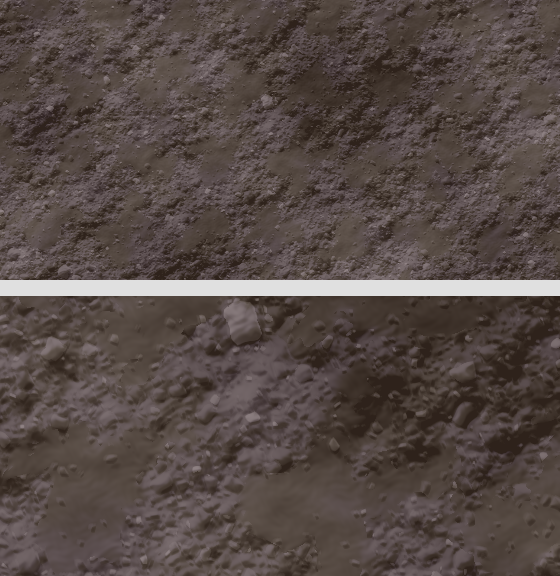
Top, the full canvas; bottom, a detail of the centre.
Write a WebGL 2 fragment shader that draws this texture.

```glsl
#version 300 es
precision highp float;

uniform vec2 u_resolution;
out vec4 fragColor;

// Relief
const float SOIL_FREQ = 12.0;
const float SOIL_HEIGHT = 0.046;
const float GRIT_FREQ = 58.0;
const float GRIT_HEIGHT = 0.014;
const float WAVE_GAIN = 0.54;
const float WAVE_BEND = 0.25;
const mat2 WAVE_TURN = mat2(0.8, 0.6, -0.6, 0.8);

// Stones
const int STONE_LAYERS = 5;
const float STONE_FREQ = 15.0;
const float STONE_STEP = 1.55;
const float STONE_DOME = 0.8;

// Light
const vec2 LIGHT_DIR = vec2(-0.45, 0.89);
const float SLOPE_STEP = 0.0036;
const float SHADOW_REACH = 0.011;

// Tone and colour
const float BASE_TONE = 0.333;
const float LIGHT_CONTRAST = 0.105;
const float BROAD_CONTRAST = 0.075;
const float CLOD_CONTRAST = 0.05;
const float SHADOW_DEPTH = 0.07;
const float STONE_VARIATION = 0.04;
const float PALE_STONES = 0.10;
const vec3 WARM_SHIFT = vec3(0.0, -0.046, -0.076);
const vec3 COOL_SHIFT = vec3(0.0, -0.050, -0.044);
const vec2 HOLLOW_CENTRE = vec2(1.25, 0.7);
const float HOLLOW_DEPTH = 0.045;

vec2 hash2(vec2 c) {
    vec3 q = fract(c.xyx * vec3(0.1031, 0.1030, 0.0973));
    q += dot(q, q.yzx + 33.33);
    return fract((q.xx + q.yz) * q.zy);
}

// Layered sines, each octave turned and bent by the ones before it
float waves(vec2 q, int octaves) {
    float sum = 0.0, amp = 0.5;
    for (int i = 0; i < octaves; i++) {
        q += WAVE_BEND * sin(q.yx * 1.3 + float(i) * 1.7 + 0.6);
        sum += amp * sin(q.x) * sin(q.y);
        amp *= WAVE_GAIN;
        q = WAVE_TURN * q * 1.9 + 2.3;
    }
    return sum;
}

// Cellular stones of falling size: x = height, y = random paleness
vec2 stones(vec2 p, float cluster) {
    vec2 best = vec2(0.0);
    p += 0.0015 * sin(p.yx * 190.0 + 3.0 * sin(p * 71.0));
    float freq = STONE_FREQ;
    for (int layer = 0; layer < STONE_LAYERS; layer++) {
        float density = (0.05 + 0.17 * float(layer)) * cluster;
        vec2 q = p * freq + 17.3 * float(layer);
        vec2 cell = floor(q);
        for (int k = 0; k < 9; k++) {
            vec2 id = cell + vec2(k % 3 - 1, k / 3 - 1);
            vec2 place = hash2(id), kind = hash2(id + 91.7);
            if (kind.x > density) continue;
            float angle = 6.283 * kind.y;
            float radius = 0.24 + 0.2 * fract(place.x * 7.0 + kind.y);
            vec2 d = q - id - 0.25 - 0.5 * place;
            d = mat2(cos(angle), sin(angle), -sin(angle), cos(angle)) * d;
            d.y *= 1.0 + 0.6 * place.y;
            float angular = max(abs(d.x), abs(d.y)) * 1.15;
            float dist = mix(length(d), angular, 0.55) / radius;
            float dome = STONE_DOME * radius / freq * max(0.0, 1.0 - dist * dist);
            if (dome > best.x) best = vec2(dome, fract(kind.y * 13.0));
        }
        freq *= STONE_STEP;
    }
    return best;
}

// x = height of the whole ground, yz = height and paleness of the stone there
vec3 ground(vec2 p, float rough) {
    float soil = SOIL_HEIGHT * (0.45 + 0.55 * rough) * waves(p * SOIL_FREQ, 4);
    float grit = GRIT_HEIGHT * (0.1 + 0.9 * rough) * waves(p * GRIT_FREQ, 4);
    vec2 stone = stones(p, rough);
    return vec3(soil + grit + stone.x, stone);
}

void main() {
    vec2 p = gl_FragCoord.xy / u_resolution.y;

    // Small worn patches among broken, stony ground
    vec2 along = vec2(p.x * 0.8 + p.y * 0.6, p.y * 0.8 - p.x * 0.6);
    float patches = waves(along * vec2(15.0, 19.0) + 4.0, 5);
    float rough = mix(0.12, 1.15, smoothstep(-0.3, 0.02, patches));

    // Slopes and short cast shadows
    vec3 here = ground(p, rough);
    float hx = ground(p + vec2(SLOPE_STEP, 0.0), rough).x;
    float hy = ground(p + vec2(0.0, SLOPE_STEP), rough).x;
    float slope = -dot(vec2(hx, hy) - here.x, LIGHT_DIR) / SLOPE_STEP;
    float lit = slope / sqrt(1.0 + slope * slope);
    float rise = ground(p + LIGHT_DIR * SHADOW_REACH, rough).x - here.x;
    float shadow = smoothstep(0.002, 0.013, rise);

    // Broad change of tone, clod-sized mottling and one wide dark hollow
    float broad = waves(p * 5.0 + 1.4, 4);
    float clods = waves(p * 27.0 + 6.1, 3) * rough;
    vec2 away = (p - HOLLOW_CENTRE) / vec2(0.4, 0.3);
    float hollow = exp(-dot(away, away));
    float cover = smoothstep(0.0, 0.003, here.y);
    float pale = here.z;

    float tone = BASE_TONE + LIGHT_CONTRAST * lit + BROAD_CONTRAST * broad;
    tone += CLOD_CONTRAST * clods - SHADOW_DEPTH * shadow - HOLLOW_DEPTH * hollow;
    tone += cover * (STONE_VARIATION * (pale - 0.35) + PALE_STONES * pow(pale, 8.0));
    tone = clamp(tone, 0.18, 0.56);

    // Brown earth, violet-grey on lit faces and dusty areas
    float dust = 0.43 + 0.6 * lit + 0.6 * waves(p * 15.0 + 9.0, 5) + 0.4 * clods;
    dust += 0.3 * cover * (pale - 0.3) + 0.3 * (rough - 0.75) - 0.25 * hollow;
    vec3 shift = mix(WARM_SHIFT, COOL_SHIFT, smoothstep(0.1, 0.85, dust));
    fragColor = vec4(tone + shift, 1.0);
}
```
